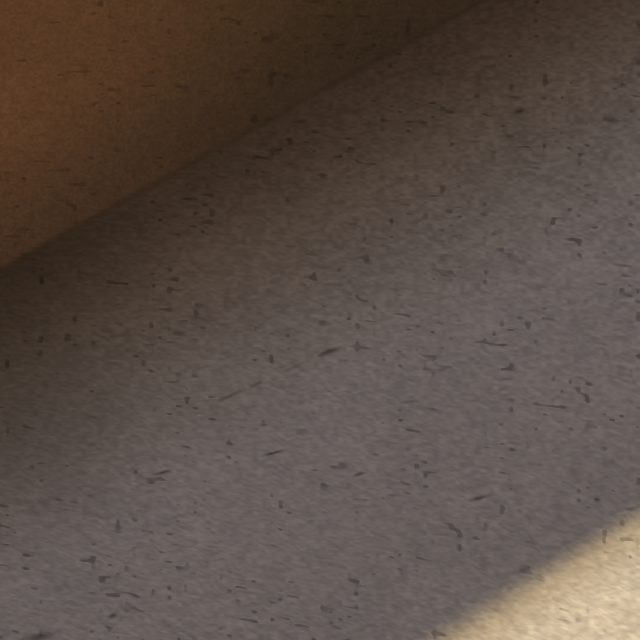
A Shadertoy shader for this texture:

```glsl
// Rough plaster in shade: a warm wall meets a grey floor along a slanting crease,
// and a soft patch of sunlight cuts the lower right corner. Smooth gradients set
// the light; stretched value noise adds grain, pits and small scattered marks.

float hash(vec2 p) {
    vec3 q = fract(vec3(p.xyx) * 0.1031);
    q += dot(q, q.yzx + 33.33);
    return fract((q.x + q.y) * q.z);
}

float noise(vec2 p) {
    vec2 i = floor(p), f = fract(p);
    f = f * f * (3.0 - 2.0 * f);
    return mix(mix(hash(i), hash(i + vec2(1, 0)), f.x),
               mix(hash(i + vec2(0, 1)), hash(i + vec2(1, 1)), f.x), f.y);
}

float fbm(vec2 p) {
    float sum = 0.0, amp = 0.5;
    for (int i = 0; i < 4; i++) {
        sum += amp * noise(p);
        p = mat2(1.6, 1.2, -1.2, 1.6) * p + 7.3;
        amp *= 0.5;
    }
    return sum;
}

float segment(vec2 p, vec2 a, vec2 b) {
    vec2 ab = b - a;
    return length(p - a - ab * clamp(dot(p - a, ab) / dot(ab, ab), 0.0, 1.0));
}

// Soft elongated blot, rising slightly to the right
float blot(vec2 p, vec2 centre, vec2 size) {
    vec2 q = p - centre;
    q.y -= 0.25 * q.x;
    return exp(-dot(q / size, q / size));
}

vec3 wallColor(vec2 p, float rise) {
    vec3 shade = mix(vec3(0.255, 0.180, 0.125), vec3(0.200, 0.150, 0.105), smoothstep(0.0, 0.6, p.x));
    vec3 warm = mix(vec3(0.345, 0.230, 0.145), vec3(0.225, 0.165, 0.105), smoothstep(0.0, 0.65, p.x));
    return mix(shade, warm, smoothstep(-0.02, 0.24, rise));
}

vec3 floorColor(vec2 p, float drop) {
    vec3 c = mix(vec3(0.215, 0.163, 0.120), vec3(0.295, 0.245, 0.208), smoothstep(-0.02, 0.22, drop));
    c = mix(c, vec3(0.402, 0.370, 0.360), smoothstep(0.10, 0.52, drop));
    // Left side falls off into shade
    return c * (1.0 - 0.13 * smoothstep(0.30, 0.0, p.x) * smoothstep(0.0, 0.35, p.y));
}

void mainImage(out vec4 fragColor, in vec2 fragCoord) {
    vec2 p = fragCoord / iResolution.xy;

    // Wall, floor and the crease between them
    float crease = 0.577 + 0.56 * p.x + 0.006 * (fbm(p * 9.0) - 0.5);
    float rise = p.y - crease;
    float wall = smoothstep(-0.012, 0.014, rise);
    vec3 col = mix(floorColor(p, -rise), wallColor(p, rise), wall);
    col *= 1.0 - 0.10 * exp(-pow(rise / 0.006, 2.0)) * (0.5 + fbm(p * 25.0));

    // Sunlit corner with a penumbra that widens downwards
    float inside = (0.206 + 0.62 * (p.x - 1.0) - p.y) * 0.85;
    float blur = mix(0.028, 0.018, p.x);
    float sun = smoothstep(-blur, blur * 1.6, inside);
    vec3 sunColor = mix(vec3(0.66, 0.575, 0.455), vec3(0.82, 0.74, 0.62), smoothstep(0.0, 0.09, inside));
    col = mix(col, sunColor, sun);

    // Grain: round on the wall, stretched sideways towards the bottom
    vec2 g = p + vec2(0.0, 0.18 * p.x * (1.0 - p.y));
    g += 0.004 * vec2(noise(p * 40.0), noise(p * 40.0 + 9.0));
    float stretch = mix(1.0, 0.45, smoothstep(0.9, 0.1, p.y) * (1.0 - wall));
    float fine = noise(g * vec2(270.0 * mix(0.5, 1.0, wall), 300.0));
    float coarse = noise(g * vec2(95.0, 210.0) + 31.0);
    float streak = noise(g * vec2(120.0, 340.0) + 57.0);
    float grain = mix(streak, fine, stretch) * 0.6 + coarse * 0.4 - 0.5;
    col *= 1.0 + grain * mix(0.27, 0.20, wall);
    col *= 1.0 + 0.09 * (fbm(p * vec2(9.0, 14.0)) - 0.47);

    // Scattered dark pits
    float pits = smoothstep(0.76, 0.95, noise(g * vec2(75.0, 150.0) + 83.0));
    pits *= smoothstep(0.35, 0.65, noise(p * 23.0 + 4.0));
    col *= 1.0 - pits * mix(0.24, 0.18, wall);

    // Larger marks: centre in xy, half size in zw
    vec4 marks[8] = vec4[8](
        vec4(0.515, 0.451, 0.011, 0.004), vec4(0.427, 0.292, 0.014, 0.0022),
        vec4(0.561, 0.259, 0.008, 0.0025), vec4(0.255, 0.262, 0.011, 0.0025),
        vec4(0.812, 0.826, 0.008, 0.004), vec4(0.176, 0.038, 0.006, 0.004),
        vec4(0.060, 0.004, 0.022, 0.006), vec4(0.750, 0.222, 0.012, 0.003));
    for (int i = 0; i < 8; i++)
        col *= 1.0 - 0.38 * blot(p, marks[i].xy, marks[i].zw);

    // Faint broken scratch trailing from the central mark
    float scratch = segment(p, vec2(0.345, 0.375), vec2(0.508, 0.447));
    col *= 1.0 - 0.20 * smoothstep(0.005, 0.0, scratch) * smoothstep(0.3, 0.7, noise(p * 60.0));

    fragColor = vec4(clamp(col, 0.0, 1.0), 1.0);
}
```
